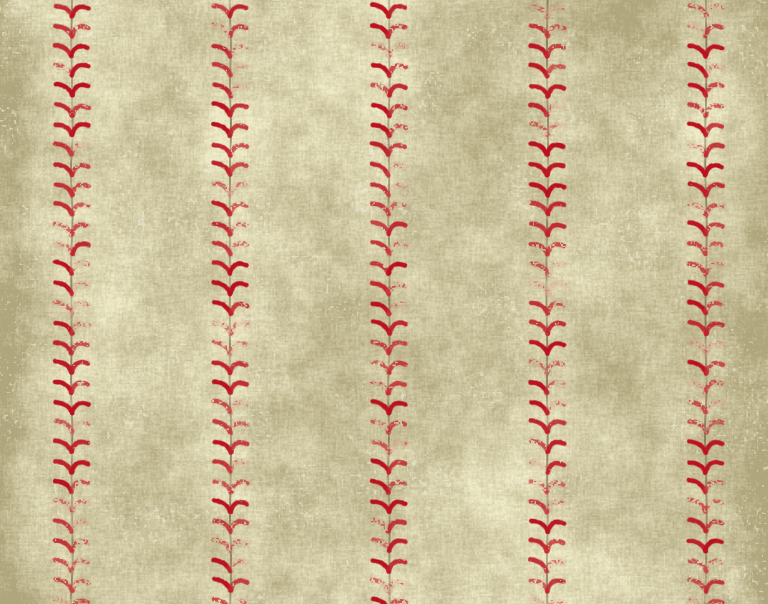
This pattern is drawn by a WebGL 2 fragment shader. Its source:

```glsl
#version 300 es
precision highp float;
// Five vertical seams of worn red stitches on stained, woven cream cloth.

uniform vec2 u_resolution;
out vec4 fragColor;

float hash(vec2 p) {
  vec3 q = fract(p.xyx * vec3(0.1031, 0.1030, 0.0973));
  q += dot(q, q.yzx + 33.33);
  return fract((q.x + q.y) * q.z);
}

float noise(vec2 p) {
  vec2 i = floor(p), f = fract(p);
  f = f * f * (3.0 - 2.0 * f);
  return mix(mix(hash(i), hash(i + vec2(1, 0)), f.x),
             mix(hash(i + vec2(0, 1)), hash(i + vec2(1, 1)), f.x), f.y);
}

float fbm(vec2 p) {
  float sum = 0.0, amp = 0.53;
  for (int i = 0; i < 4; i++) {
    sum += amp * noise(p);
    p = mat2(1.6, 1.2, -1.2, 1.6) * p + 17.3;
    amp *= 0.5;
  }
  return sum;
}

float segmentDistance(vec2 p, vec2 a, vec2 b) {
  vec2 ab = b - a;
  return length(p - a - ab * clamp(dot(p - a, ab) / dot(ab, ab), 0.0, 1.0));
}

// Distance to a quadratic curve, walked in short segments
float curveDistance(vec2 p, vec2 a, vec2 b, vec2 c) {
  float d = 1.0;
  vec2 last = a;
  for (int i = 1; i <= 7; i++) {
    float t = float(i) / 7.0;
    vec2 next = mix(mix(a, b, t), mix(b, c, t), t);
    d = min(d, segmentDistance(p, last, next));
    last = next;
  }
  return d;
}

vec3 cloth(vec2 p, float width, float seamX) {
  float weave = noise(p * vec2(400, 70)) + noise(p * vec2(70, 400));
  float tone = 0.60 + 1.0 * (fbm(p * 5.0 + 3.0) - 0.5) + 0.65 * (fbm(p * 28.0) - 0.5);
  tone += 0.22 * (weave - 1.0) + 0.30 * (noise(p * 330.0) - 0.5);
  // Pale cloth beside the seams, dim bands and darkened sides
  tone += 0.14 * exp(-pow(seamX / 0.045, 2.0));
  tone -= 0.24 * exp(-pow((p.x - 0.29) / 0.06, 2.0)) * smoothstep(0.3, 0.9, p.y);
  tone -= 0.20 * exp(-pow((p.x - 1.04) / 0.06, 2.0)) * smoothstep(0.1, 0.8, p.y);
  tone -= 0.45 * smoothstep(0.07, 0.0, min(p.x, width - p.x) + 0.05 * (noise(p * 9.0) - 0.5));
  vec3 color = mix(vec3(0.69, 0.65, 0.49), vec3(0.91, 0.89, 0.75), clamp(tone, 0.0, 1.1));
  // Chalky flecks
  float fleck = smoothstep(0.72, 0.95, noise(p * 240.0)) * smoothstep(0.45, 0.65, fbm(p * 14.0 + 8.0));
  return mix(color, vec3(0.94, 0.93, 0.86), 0.55 * fleck);
}

void main() {
  vec2 p = gl_FragCoord.xy / u_resolution.y;
  float width = u_resolution.x / u_resolution.y;
  float aa = 1.0 / u_resolution.y;

  float column = round((p.x - 0.119) / 0.2624);
  float seamX = p.x - 0.119 - 0.2624 * column;
  vec3 color = cloth(p, width, seamX);

  // Thin seam line, wavering and partly faded
  float waver = 0.003 * (noise(vec2(column * 7.0, p.y * 14.0)) - 0.5);
  float seam = smoothstep(0.0008 + aa, 0.0008, abs(seamX - waver));
  color = mix(color, vec3(0.42, 0.36, 0.26), seam * (0.25 + 0.45 * noise(vec2(column, p.y * 40.0))));

  // Two-armed stitches, each arm worn by its own amount
  float grain = 0.6 * noise(p * 360.0) + 0.4 * noise(p * 170.0 + 5.0);
  float row = round(p.y / 0.0328);
  for (int k = -1; k <= 1; k++) {
    vec2 id = vec2(column, row + float(k)) + 20.0;
    vec2 q = vec2(seamX, p.y - 0.0328 * (row + float(k)));
    q -= 0.002 * (vec2(hash(id), hash(id + 41.0)) - 0.5);
    float pairWear = hash(id + 83.0);
    for (int side = 0; side < 2; side++) {
      vec2 armId = id + 130.0 * float(side + 1);
      float lift = 0.003 * (hash(armId + 9.0) - 0.5);
      float d = side == 0
        ? curveDistance(q, vec2(-0.027, 0.007 + lift), vec2(-0.007, 0.006), vec2(0.0, -0.011))
        : curveDistance(q, vec2(0.027, 0.003 + lift), vec2(0.006, 0.012), vec2(0.0, -0.011));
      d += 0.0014 * (noise(p * 210.0) - 0.5);
      float wear = smoothstep(0.25, 0.95, mix(pairWear, hash(armId), 0.55) + 0.08 * float(side));
      // Dry-brush gaps grow with wear
      float gaps = smoothstep(wear * 0.72 - 0.16, wear * 0.72 + 0.14, grain);
      float ink = smoothstep(0.0037 + aa, 0.0037 - aa, d) * gaps * (1.0 - 0.35 * wear);
      float smear = 0.22 * wear * smoothstep(0.009, 0.001, d);
      vec3 red = mix(vec3(0.73, 0.07, 0.12), vec3(0.78, 0.28, 0.26), wear);
      red *= 0.94 + 0.12 * grain;
      color = mix(color, vec3(0.82, 0.52, 0.44), smear);
      color = mix(color, red, ink);
    }
  }
  fragColor = vec4(color, 1.0);
}
```
